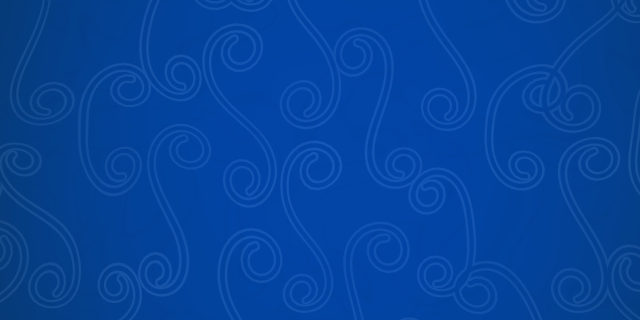
A Shadertoy shader for this pattern:

```glsl
const float PI = 3.14159;
const vec2 CELL = vec2(0.215, 0.6);      // one scroll per cell, canvas height = 1
const float STROKE_RADIUS = 0.0105;      // half the gap between the twin lines
const int ARM_STEPS = 36;

const vec3 CENTRE_BLUE = vec3(0.006, 0.270, 0.655);
const vec3 EDGE_BLUE = vec3(0.022, 0.235, 0.490);
const vec3 LINE_GLOW = vec3(0.068, 0.064, 0.056);

vec2 hash2(vec2 p) {
    vec3 q = fract(p.xyx * vec3(0.1031, 0.1030, 0.0973));
    q += dot(q, q.yzx + 33.33);
    return fract((q.xx + q.yz) * q.zy);
}

float cornerSlope(vec2 corner, vec2 offset) {
    return dot(hash2(corner + 50.0) * 2.0 - 1.0, offset);
}

float gradientNoise(vec2 p) {
    vec2 i = floor(p), f = fract(p);
    vec2 u = f * f * f * (f * (f * 6.0 - 15.0) + 10.0);
    vec2 e = vec2(1.0, 0.0);
    float low = mix(cornerSlope(i, f), cornerSlope(i + e, f - e), u.x);
    float high = mix(cornerSlope(i + e.yx, f - e.yx), cornerSlope(i + 1.0, f - 1.0), u.x);
    return mix(low, high, u.y);
}

float segmentDistance(vec2 p, vec2 a, vec2 b) {
    vec2 ap = p - a, ab = b - a;
    return length(ap - ab * clamp(dot(ap, ab) / dot(ab, ab), 0.0, 1.0));
}

// Arm that starts straight and curls ever tighter (Euler spiral)
float armDistance(vec2 p, float heading, float turn, float arcLength) {
    float nearest = 1.0;
    if (length(p) > 0.5 * arcLength) return nearest;
    vec2 a = vec2(0.0);
    for (int i = 0; i < ARM_STEPS; i++) {
        float t = (float(i) + 0.5) / float(ARM_STEPS);
        float angle = heading + turn * 8.2 * t * t;
        vec2 b = a + vec2(cos(angle), sin(angle)) * arcLength / float(ARM_STEPS);
        nearest = min(nearest, segmentDistance(p, a, b));
        a = b;
    }
    return nearest;
}

// Two arms from one middle: an S scroll or a C scroll
float scrollDistance(vec2 p, vec2 id) {
    vec2 shape = hash2(id), pose = hash2(id + 17.0), size = hash2(id + 41.0);
    float turn = shape.x < 0.5 ? -1.0 : 1.0;
    bool isS = shape.y < 0.6;
    float heading = 0.5 * PI - (isS ? turn * 0.25 * PI : 0.0) + (pose.x - 0.5) * 0.8;
    p -= vec2(isS ? 0.0 : turn * 0.07, (pose.y - 0.5) * 0.08);
    vec2 arcLength = mix(vec2(0.5), vec2(0.7), size);
    return min(armDistance(p, heading, turn, arcLength.x),
               armDistance(p, heading + PI, isS ? turn : -turn, arcLength.y));
}

// Staggered columns of scrolls
float scrollworkDistance(vec2 p) {
    float nearest = 1.0;
    float column = floor(p.x / CELL.x);
    for (int i = -2; i <= 2; i++) {
        float x = column + float(i);
        float stagger = 0.5 * mod(x, 2.0);
        float row = floor(p.y / CELL.y - stagger);
        for (int j = -1; j <= 1; j++) {
            float y = row + float(j);
            vec2 middle = (vec2(x, y + stagger) + 0.5) * CELL;
            nearest = min(nearest, scrollDistance(p - middle, vec2(x, y)));
        }
    }
    return nearest;
}

// Bright middle that falls off mainly towards the sides
vec3 background(vec2 uv, vec2 p) {
    vec2 q = (uv - vec2(0.54, 0.52)) / vec2(0.54, 1.3);
    float shade = pow(length(q), 2.3) + 0.07 * gradientNoise(p * 4.0);
    return mix(CENTRE_BLUE, EDGE_BLUE, clamp(shade, 0.0, 1.1));
}

float softLine(float d, float halfWidth, float softness) {
    return 1.0 - smoothstep(halfWidth, halfWidth + softness, abs(d));
}

void mainImage(out vec4 fragColor, in vec2 fragCoord) {
    vec2 uv = fragCoord / iResolution.xy;
    vec2 p = fragCoord / iResolution.y;
    float softness = max(0.0045, 1.4 / iResolution.y);

    // Gentle bend of the whole scrollwork
    vec2 bend = vec2(gradientNoise(p * 2.5), gradientNoise(p * 2.5 + 7.3));
    float d = scrollworkDistance(p + 0.05 * bend);

    vec3 color = background(uv, p);

    // Faint dark creases in the ground
    float crease = softLine(gradientNoise(p * 7.0 + 3.0 * bend), 0.005, 0.05);
    color *= 1.0 - 0.018 * crease;

    // Twin lines along each stroke
    float line = softLine(d - STROKE_RADIUS, 0.0015, softness);
    float strength = 0.95 + 0.4 * gradientNoise(p * 3.0 + 20.0);
    color += LINE_GLOW * line * strength;

    fragColor = vec4(color, 1.0);
}
```
